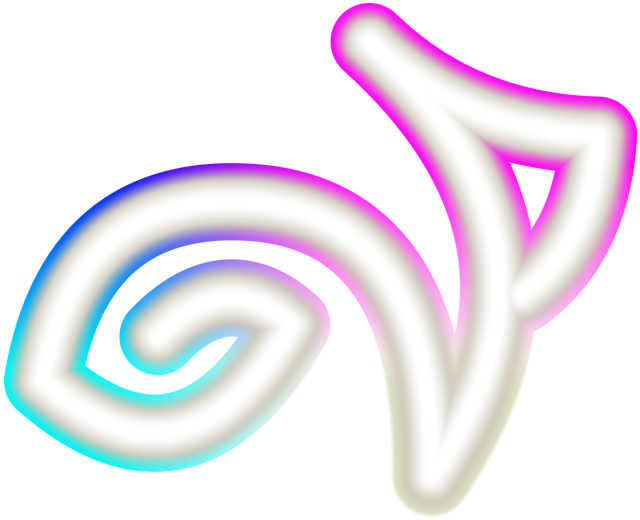
Write a Shadertoy shader that draws this background.

```glsl
// A looping ribbon on white: a chain of quadratic curves drawn as one thick stroke.
// The exact distance to the nearest curve shades it from a white core through
// warm grey to a vivid rim, whose colour shifts with position on the canvas.

const vec3 WHITE = vec3(1.0);
const vec3 WARM_GREY = vec3(0.79, 0.765, 0.70);
const vec3 PALE_KHAKI = vec3(0.87, 0.87, 0.76);
const float STROKE_RADIUS = 0.0743;
const float ASPECT = 1.2308;
const int CURVES = 7;

// Chain of curves: end point, control point, end point, ...
const vec2 PATH[15] = vec2[15](
    vec2(0.304, 0.353), vec2(0.436, 0.489), vec2(0.561, 0.375),
    vec2(0.359, 0.022), vec2(0.082, 0.268), vec2(0.141, 0.612),
    vec2(0.446, 0.612), vec2(0.837, 0.612), vec2(0.830, 0.083),
    vec2(1.138, 0.532), vec2(0.710, 0.920), vec2(0.889, 0.747),
    vec2(1.151, 0.740), vec2(1.138, 0.532), vec2(1.002, 0.433));

// Squared distance from the curve offset + t * (linear + t * bend)
float curveDistance2(vec2 offset, vec2 linear, vec2 bend, float t) {
    t = clamp(t, 0.0, 1.0);
    vec2 v = offset + t * (linear + t * bend);
    return dot(v, v);
}

// Distance to a quadratic curve, from the roots of its closest-point cubic
float bezierDistance(vec2 p, vec2 a, vec2 control, vec2 b) {
    vec2 halfTangent = control - a;
    vec2 bend = a - 2.0 * control + b;
    vec2 offset = a - p;
    vec2 linear = 2.0 * halfTangent;
    float scale = 1.0 / dot(bend, bend);
    float k = scale * dot(halfTangent, bend);
    float ky = scale * (2.0 * dot(halfTangent, halfTangent) + dot(offset, bend)) / 3.0;
    float kz = scale * dot(offset, halfTangent);
    float m = ky - k * k;
    float q = k * (2.0 * k * k - 3.0 * ky) + kz;
    float h = q * q + 4.0 * m * m * m;

    if (h >= 0.0) { // one real root
        vec2 x = 0.5 * (vec2(1.0, -1.0) * sqrt(h) - q);
        vec2 roots = sign(x) * pow(abs(x), vec2(1.0 / 3.0));
        return sqrt(curveDistance2(offset, linear, bend, roots.x + roots.y - k));
    }
    // Three real roots; the middle one is never closest
    float z = sqrt(-m);
    float angle = acos(clamp(q / (2.0 * m * z), -1.0, 1.0)) / 3.0;
    float c = cos(angle);
    float s = sin(angle) * sqrt(3.0);
    return sqrt(min(curveDistance2(offset, linear, bend, 2.0 * c * z - k),
                    curveDistance2(offset, linear, bend, -(s + c) * z - k)));
}

float ribbonDistance(vec2 p) {
    float d = 10.0;
    for (int i = 0; i < CURVES; i++) {
        d = min(d, bezierDistance(p, PATH[2 * i], PATH[2 * i + 1], PATH[2 * i + 2]));
    }
    return d;
}

// How far a point lies into the muted lower right
float mutedAmount(vec2 p) {
    return smoothstep(0.45, 0.70, p.x) * (1.0 - smoothstep(0.22, 0.40, p.y));
}

// Red grows to the right and green grows downwards, over constant blue
vec3 rimColor(vec2 p, float muted) {
    float red = smoothstep(0.13, 0.67, p.x);
    float green = clamp((0.70 - p.y) / 0.42, 0.04, 0.96);
    return mix(vec3(red, green, 0.96), PALE_KHAKI, muted);
}

// Cross-section shading: q is 0 at the core and 1 at the rim
vec3 ribbonColor(float q, vec3 rim) {
    vec3 body = mix(WHITE, WARM_GREY, smoothstep(0.08, 0.80, q));
    return mix(body, rim, smoothstep(0.50, 1.0, q));
}

void mainImage(out vec4 fragColor, in vec2 fragCoord) {
    // Height units, with the drawing centred horizontally
    vec2 p = fragCoord / iResolution.y;
    p.x += 0.5 * (ASPECT - iResolution.x / iResolution.y);

    float d = ribbonDistance(p);
    float muted = mutedAmount(p);
    vec3 ribbon = ribbonColor(d / STROKE_RADIUS, rimColor(p, muted));

    // Crisp edge that softens where the rim is muted
    float softness = mix(0.75 / iResolution.y, 0.006, muted);
    float coverage = 1.0 - smoothstep(-softness, softness, d - STROKE_RADIUS);
    fragColor = vec4(mix(WHITE, ribbon, coverage), 1.0);
}
```
